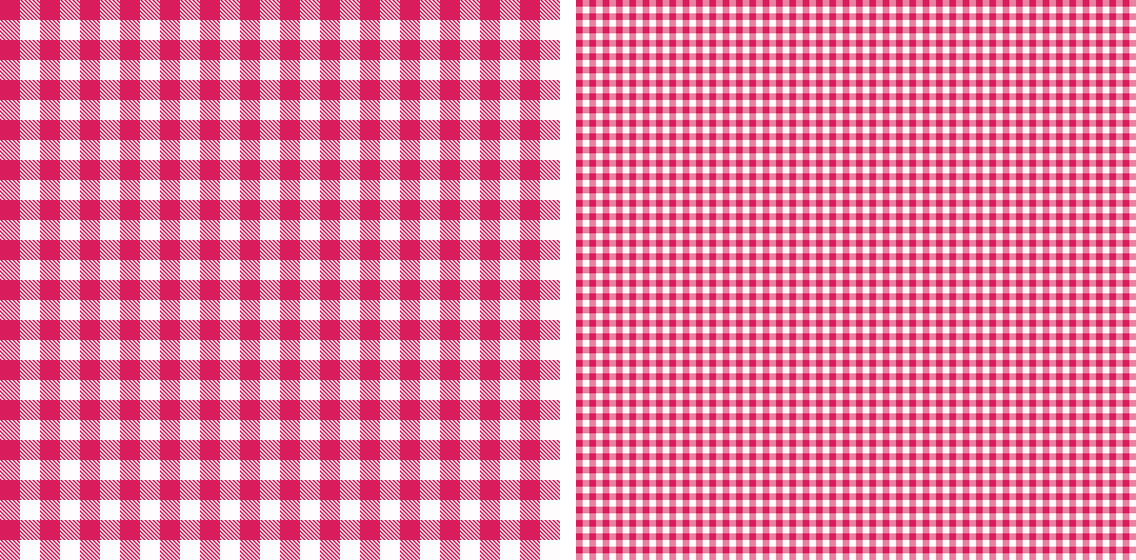
Left: one tile. Right: repeated 3 by 3.
A Shadertoy shader for this pattern:

```glsl
// Gingham cloth: two crossing sets of bands on a white ground.
// Crossings are solid red; where only one band runs, the cloth is
// hatched with fine diagonal twill lines. All counts are whole, so it tiles.

const float CHECKS = 14.0;          // band repeats across and down
const float TWILL_PER_CHECK = 10.0; // diagonal lines per repeat
const float BAND_DUTY = 0.5;
const float TWILL_DUTY = 0.5;

const vec3 GROUND = vec3(0.995, 0.99, 0.993);
const vec3 SOLID  = vec3(0.85, 0.11, 0.36);
const vec3 THREAD = vec3(0.83, 0.03, 0.28);

// Smoothed coverage of a repeating band; t and blur are in periods.
float band(float t, float center, float duty, float blur) {
    float offset = abs(fract(t - center + 0.5) - 0.5);
    return clamp((0.5 * duty - offset) / blur + 0.5, 0.0, 1.0);
}

// Twill lines falling to the right.
float twill(vec2 p, vec2 pixel) {
    float blur = 0.85 * TWILL_PER_CHECK * length(pixel);
    return band((p.x + p.y) * TWILL_PER_CHECK, 0.25, TWILL_DUTY, blur);
}

vec3 gingham(vec2 p, vec2 pixel) {
    float warp = band(p.x, 0.25, BAND_DUTY, pixel.x);
    float weft = band(p.y, 0.75, BAND_DUTY, pixel.y);
    float crossing = warp * weft;
    float single = warp + weft - 2.0 * crossing;

    vec3 hatched = mix(GROUND, THREAD, twill(p, pixel));
    return GROUND * (1.0 - crossing - single) + hatched * single + SOLID * crossing;
}

void mainImage(out vec4 fragColor, in vec2 fragCoord) {
    // One unit of p is one check repeat.
    vec2 pixel = CHECKS / iResolution.xy;
    fragColor = vec4(gingham(fragCoord * pixel, pixel), 1.0);
}
```
